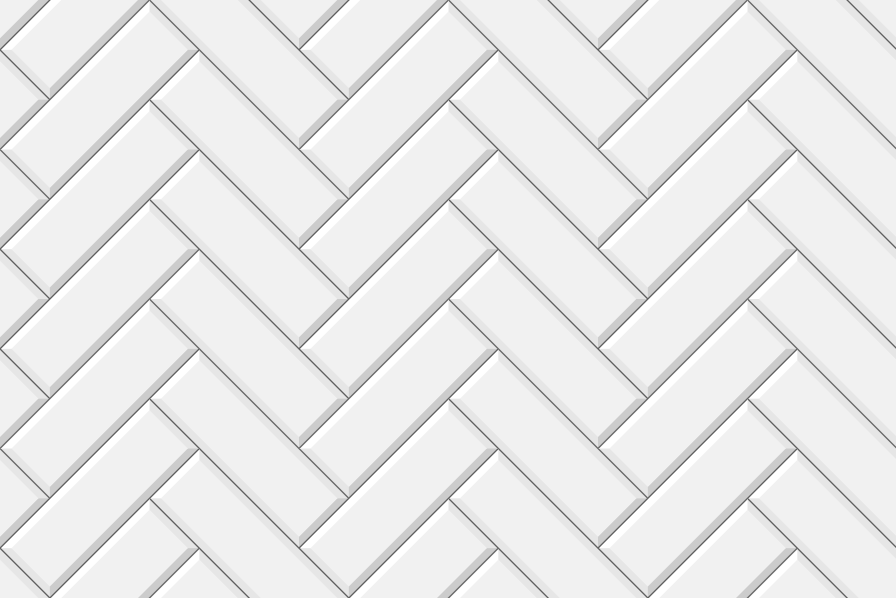
Give the GLSL for this pattern, as a Shadertoy shader.

```glsl
// Herringbone wall of white bevelled 3:1 tiles with thin dark joints.
#define ROWS 6.0          // repeats down the canvas
#define TILE_RATIO 3.0    // tile length over tile width
#define BEVEL 0.115       // bevel width, in tile widths
#define JOINT 0.019       // joint width, in tile widths
#define FACE vec3(0.945)
#define LIT vec3(1.0)
#define SIDE vec3(0.902)
#define SHADE vec3(0.80)
#define JOINT_COLOR vec3(0.38)

// Antialiased step at zero for a signed distance.
float edge(float dist, float pixel) {
    return clamp(0.5 + dist / pixel, 0.0, 1.0);
}

// Position inside the tile in xy, tile size in zw.
vec4 herringbone(vec2 p) {
    vec2 cell = floor(p);
    float period = 2.0 * TILE_RATIO;
    float along = mod(p.x + cell.y, period);
    if (along < TILE_RATIO) return vec4(along, p.y - cell.y, TILE_RATIO, 1.0);
    along = mod(p.y + cell.x, period) - TILE_RATIO;
    return vec4(p.x - cell.x, along, 1.0, TILE_RATIO);
}

// Mitred bevels, lit from the upper left, around a flat face.
vec3 shadeTile(vec2 local, vec2 size, float pixel) {
    vec2 inset = min(local, size - local);
    vec3 lengthwise = local.y < 0.5 * size.y ? LIT : SHADE;
    vec3 bevel = mix(SIDE, lengthwise, edge((inset.x - inset.y) * 0.7071, pixel));
    float border = min(inset.x, inset.y);
    vec3 color = mix(bevel, FACE, edge(border - BEVEL, pixel));

    // Box-filtered joint keeps its weight when thinner than a pixel
    float halfJoint = 0.5 * JOINT;
    float joint = edge(halfJoint - border, pixel) - edge(-halfJoint - border, pixel);
    return mix(color, JOINT_COLOR, joint);
}

void mainImage(out vec4 fragColor, in vec2 fragCoord) {
    // Half a vertical repeat is one unit; y runs down from the top
    float scale = 2.0 * ROWS / iResolution.y;
    vec2 p = vec2(fragCoord.x, iResolution.y - fragCoord.y) * scale;

    // Diagonal axes: x up and right, y down and right, in tile widths
    vec2 diagonal = 0.5 * vec2(p.x - p.y, p.x + p.y);
    diagonal += 0.5 * TILE_RATIO * vec2(1.0, -1.0);

    vec4 tile = herringbone(diagonal);
    fragColor = vec4(shadeTile(tile.xy, tile.zw, scale * 0.7071), 1.0);
}
```
